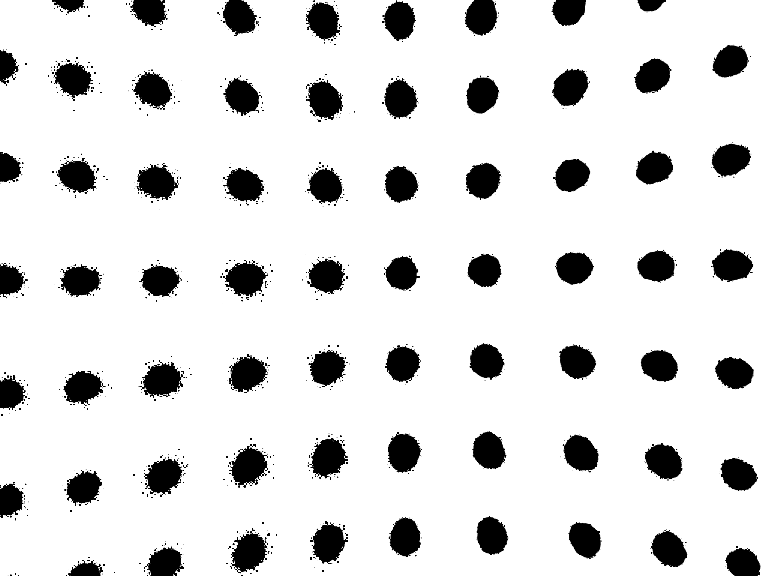
A Shadertoy shader for this pattern:

```glsl
#define COLUMNS 10
#define ROWS 7
#define VIEW_HEIGHT 7.067          // canvas height in column pitches
#define GRAIN 384.0                // ink grains per canvas height
#define ROUGH_LEFT 0.020           // mean spray distance
#define ROUGH_RIGHT 0.006
#define WOBBLE 0.006
#define HUB vec2(0.44, 0.16)       // dots stretch away from here
#define INK vec3(0.0)
#define PAPER vec3(1.0)

float hash(vec2 p) {
    vec3 q = fract(vec3(p.xyx) * 0.1031);
    q += dot(q, q.yzx + 33.33);
    return fract((q.x + q.y) * q.z);
}

// Bowed lattice: u counts columns, w counts rows from the middle.
vec2 dotCentre(float u, float w) {
    float bow = sin(0.5 * w);
    float x = u - 0.215 - 0.029 * cos(0.75 * u) - 0.054 * sin(1.6 * u)
            + 0.0017 * u * w * w - w * (0.022 - 0.0123 * cos(u));
    float y = 0.16 + w * (1.11 - 0.0074 * w - 0.0055 * w * w)
            + (0.0252 * bow + 0.0012) * u * u
            + (0.092 - 0.086 * bow) * sin(0.4 * u);
    return vec2(x, y);
}

// Approximate distance to a radially stretched, slightly uneven ellipse.
float blobDistance(vec2 p, vec2 centre, float seed) {
    vec2 spoke = centre - HUB;
    float reach = length(spoke);
    vec2 axis = spoke / max(reach, 0.001);
    vec2 offset = p - centre;
    vec2 q = vec2(dot(offset, axis), dot(offset, vec2(-axis.y, axis.x)));
    vec2 radii = vec2(0.187 + 0.049 * sin(0.45 * reach), 0.201 - 0.0043 * reach);
    radii *= 0.97 + 0.06 * seed;
    float angle = atan(q.y, q.x);
    float wave = sin(3.0 * angle + 6.3 * seed) + 0.6 * sin(7.0 * angle + 19.0 * seed);
    return (length(q / radii) - 1.0) * min(radii.x, radii.y) + WOBBLE * wave;
}

void mainImage(out vec4 fragColor, in vec2 fragCoord) {
    vec2 p = (fragCoord - 0.5 * iResolution.xy) / iResolution.y * VIEW_HEIGHT;
    float pixel = VIEW_HEIGHT / iResolution.y;

    // Exponential spray: most grains stay at the rim, a few fly off.
    vec2 grain = floor(fragCoord / iResolution.y * GRAIN);
    float spray = -log(max(hash(grain + 17.0), 0.0001)) - 0.7;

    float edge = 10.0;
    for (int row = 0; row < ROWS; row++) {
        for (int column = 0; column < COLUMNS; column++) {
            float u = float(column) - 0.5 * float(COLUMNS - 1);
            float w = float(row) - 0.5 * float(ROWS - 1);
            float seed = hash(vec2(column, row) + 5.0);
            float rough = mix(ROUGH_LEFT, ROUGH_RIGHT, smoothstep(-1.0, 1.0, u));
            rough *= 0.7 + 0.6 * seed;
            float blob = blobDistance(p, dotCentre(u, w), seed);
            edge = min(edge, blob - rough * spray);
        }
    }

    float coverage = 1.0 - smoothstep(-0.5 * pixel, 0.5 * pixel, edge);
    fragColor = vec4(mix(PAPER, INK, coverage), 1.0);
}
```
